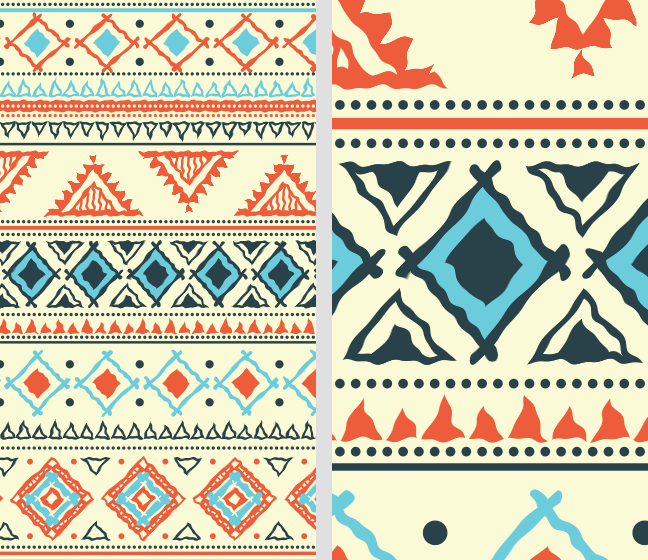
Left: the whole. Right: its middle third, enlarged.
Reproduce this pattern procedurally as a WebGL 1 fragment shader.

```glsl
precision highp float;
uniform vec2 u_resolution;

const vec3 CREAM = vec3(0.98, 0.98, 0.84);
const vec3 ORANGE = vec3(0.93, 0.36, 0.23);
const vec3 NAVY = vec3(0.16, 0.26, 0.29);
const vec3 CYAN = vec3(0.42, 0.80, 0.86);

float cell(float x, float first, float period) {
  return mod(x - first + 0.5 * period, period) - 0.5 * period;
}

// Layered sines give the hand-drawn unevenness
vec2 wobble(vec2 p, float amount) {
  vec2 w = sin(p.yx * vec2(0.31, 0.27) + p * 0.13);
  return p + amount * (w + 0.6 * sin(p.yx * 0.57 + p * 0.23 + 2.0));
}

void paint(inout vec3 color, vec3 ink, float d, float pixel) {
  color = mix(color, ink, clamp(0.5 - d / pixel, 0.0, 1.0));
}

float line(float y, float center, float halfWidth) {
  return abs(y - center) - halfWidth;
}

float dots(vec2 p, float y, float first, float period, float radius) {
  return length(vec2(cell(p.x, first, period), p.y - y)) - radius;
}

float beads(vec2 p, float y) { return dots(p, y, 3.6, 7.2, 2.2); }

float segment(vec2 p, vec2 a, vec2 b) {
  vec2 ab = b - a;
  return length(p - a - ab * clamp(dot(p - a, ab) / dot(ab, ab), 0.0, 1.0));
}

float diamond(vec2 q, vec2 size) {
  return (dot(abs(q), size.yx) - size.x * size.y) / length(size);
}

// Diamond outline whose four strokes cross at the corners
float crossedDiamond(vec2 q, vec2 size, float overshoot, float halfWidth) {
  vec2 u = abs(q), extra = overshoot * vec2(1.0, -1.0);
  vec2 a = vec2(size.x, 0.0) + extra, b = vec2(0.0, size.y) - extra;
  float d = min(segment(u, a, b), segment(u * vec2(1.0, -1.0), a, b));
  return min(d, segment(u * vec2(-1.0, 1.0), a, b)) - halfWidth;
}

// Sloping sides of a triangle with its base on y = 0
float slopes(vec2 q, float halfBase, float height) {
  return (abs(q.x) * height + (q.y - height) * halfBase) / length(vec2(halfBase, height));
}

float triangle(vec2 q, float halfBase, float height) {
  return max(slopes(q, halfBase, height), -q.y);
}

float outline(float d, float width) { return max(d, -d - width); }

float peakRow(vec2 p, float base, float dir) {
  float id = floor(p.x / 21.6);
  vec2 q = vec2(cell(p.x, 10.8, 21.6), (base - p.y) * dir);
  return outline(triangle(q, 11.2 + sin(id * 1.9), 23.0 + 3.0 * sin(id * 2.4)), 3.3);
}

// Saw-toothed mountain holding a striped inner triangle
float mountain(vec2 q) {
  float side = slopes(q, 71.0, 90.0);
  float along = dot(vec2(abs(q.x), -q.y), normalize(vec2(71.0, 90.0)));
  float tooth = abs(cell(along, 0.0, 15.5)) / 7.75;
  float rim = max(side + 13.0 * tooth, -side - 17.0);
  float core = max(side + 26.0, 4.0 - q.y);
  float stripes = max(core, abs(cell(q.x, 0.0, 8.5)) - 1.7);
  float foot = max(side + 2.0, abs(q.y - 3.0) - 3.0);
  return min(max(min(rim, min(outline(core, 4.0), stripes)), -q.y), foot);
}

void diamondBand(inout vec3 c, vec2 p, vec2 r, float y, vec3 rim, vec3 core, float px) {
  vec2 q = vec2(cell(r.x, 51.0, 95.2), r.y - y);
  paint(c, rim, crossedDiamond(q, vec2(37.0, 33.0), 5.0, 2.5), px);
  paint(c, core, diamond(q, vec2(19.0)), px);
  paint(c, NAVY, dots(vec2(p.x, abs(p.y - y)), 26.0, 0.0, 95.5, 5.6), px);
}

void tileBand(inout vec3 c, vec2 r, float px) {
  vec2 q = vec2(cell(r.x, 43.0, 85.2), r.y - 375.0);
  vec2 t = vec2(cell(r.x, 3.0, 85.2), 45.0 - abs(q.y));
  paint(c, NAVY, outline(triangle(t, 26.0, 33.0), 3.4), px);
  paint(c, NAVY, max(slopes(t, 26.0, 33.0) + 9.0, -t.y), px);
  paint(c, CYAN, diamond(q, vec2(33.0, 39.0)), px);
  paint(c, NAVY, crossedDiamond(q, vec2(32.0, 38.0), 5.0, 2.4), px);
  paint(c, NAVY, diamond(q, vec2(18.0, 21.0)), px);
}

void medallionBand(inout vec3 c, vec2 p, vec2 r, float px) {
  vec2 q = vec2(cell(r.x, 71.0, 125.0), r.y - 682.0), u = abs(q);
  float d = diamond(q, vec2(58.0)), along = (u.x - u.y) * 0.7071;
  paint(c, ORANGE, outline(d, 13.0), px);
  float dash = max(abs(d + 6.5) - 1.3, abs(cell(along, 0.0, 7.5)) - 2.4);
  paint(c, CREAM, max(dash, abs(along) - 26.0), px);
  vec2 tip = vec2(max(u.x, u.y) - 48.0, min(u.x, u.y));
  paint(c, CREAM, diamond(tip, vec2(5.5)), px);
  paint(c, CYAN, crossedDiamond(q, vec2(28.0), 4.0, 4.6), px);
  paint(c, CREAM, crossedDiamond(q, vec2(20.0), 3.0, 1.2), px);
  paint(c, ORANGE, outline(diamond(q, vec2(17.0)), 6.0), px);
  vec2 t = vec2(cell(r.x, 131.0, 125.0), 56.0 - u.y);
  paint(c, NAVY, outline(triangle(t, 20.0, 25.0), 3.4), px);
  vec2 spot = vec2(abs(cell(p.x, 71.0, 125.0)) - 30.0, abs(p.y - 682.0) - 51.0);
  paint(c, ORANGE, length(spot) - 4.0, px);
}

void main() {
  // Design units: 432 across, y measured downward from the top
  float px = 432.0 / u_resolution.x;
  vec2 p = vec2(gl_FragCoord.x, u_resolution.y - gl_FragCoord.y) * px;
  vec2 r = wobble(p, 0.9);
  vec3 c = CREAM;

  // Upper bands
  paint(c, CYAN, line(p.y, 14.0, 2.6), px);
  diamondBand(c, p, r, 58.5, ORANGE, CYAN, px);
  paint(c, CYAN, peakRow(r, 132.0, 1.0), px);
  paint(c, ORANGE, line(r.y, 145.0, 7.5), px);
  paint(c, CREAM, beads(p, 145.0), px);
  paint(c, ORANGE, beads(p, 158.0), px);
  paint(c, NAVY, peakRow(r, 167.0, -1.0), px);
  paint(c, NAVY, line(p.y, 197.0, 1.7), px);

  // Mountains alternate upright and inverted
  paint(c, ORANGE, mountain(vec2(cell(r.x, 128.0, 260.0), 295.0 - r.y)), px);
  paint(c, ORANGE, mountain(vec2(cell(r.x, 258.0, 260.0), r.y - 207.0)), px);
  paint(c, ORANGE, line(p.y, 311.5, 2.6), px);
  tileBand(c, r, px);

  // Solid peaks, tall and short by turns
  float odd = mod(floor((r.x + 4.5) / 19.0), 2.0);
  vec2 peak = vec2(cell(r.x, 5.0, 19.0), 455.5 - r.y);
  paint(c, ORANGE, triangle(peak, 9.0 - odd, 20.0 - 5.0 * odd), px);
  paint(c, NAVY, line(p.y, 468.0, 1.7), px);

  // Lower bands
  diamondBand(c, p, vec2(r.x, 524.0 + (r.y - 524.0) * 0.9), 524.0, CYAN, ORANGE, px);
  paint(c, NAVY, peakRow(r, 600.0, 1.0), px);
  medallionBand(c, p, r, px);
  paint(c, ORANGE, line(p.y, 756.5, 2.4), px);
  paint(c, mix(ORANGE, CREAM, 0.4), line(p.y, 766.0, 1.0), px);

  // Beaded borders
  float border = min(beads(p, 6.0), beads(p, 101.0));
  border = min(border, min(beads(p, 303.0), beads(p, 320.5)));
  border = min(border, min(beads(p, 430.0), beads(p, 461.0)));
  border = min(border, min(beads(p, 612.5), beads(p, 748.0)));
  paint(c, NAVY, border, px);
  gl_FragColor = vec4(c, 1.0);
}
```
